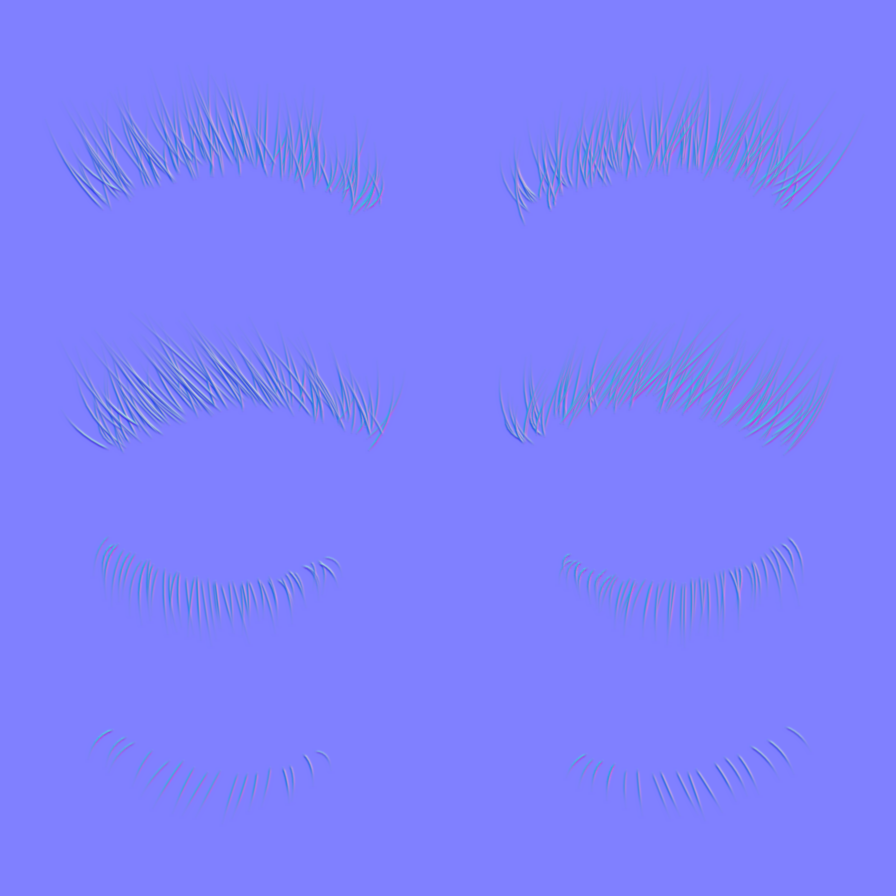
This texture map is drawn by a Shadertoy shader. Its source:

```glsl
#define FLAT_NORMAL vec3(0.5, 0.5, 1.0)
#define HAIR_WIDTH 0.00105
#define RELIEF 0.27
#define BLUE_DROP 0.17
#define SEGMENTS 7
#define UPPER_COUNT 112
#define LOWER_COUNT 44
#define SPARSE_COUNT 17

// Root and tip arcs are given by their start, middle and end points
struct LashRow {
    vec2 rootA, rootB, rootC;
    vec2 tipA, tipB, tipC;
    vec2 bulge;
    float scatter, minLength;
    int count;
};

vec4 hash4(vec2 seed) {
    vec4 q = fract(seed.xyxy * vec4(0.1031, 0.1030, 0.0973, 0.1099));
    q += dot(q, q.wzxy + 33.33);
    return fract((q.xxyz + q.yzzw) * q.zywx);
}

// Parabola through a, b and c at u = 0, 0.5 and 1
vec2 arcPoint(vec2 a, vec2 b, vec2 c, float u) {
    return a * (1.0 - u) * (1.0 - 2.0 * u) + b * 4.0 * u * (1.0 - u) + c * u * (2.0 * u - 1.0);
}

vec2 bezier(vec2 a, vec2 b, vec2 c, float t) {
    return mix(mix(a, b, t), mix(b, c, t), t);
}

LashRow pickRow(float y) {
    if (y > 0.69) return LashRow(
        vec2(0.117, 0.770), vec2(0.263, 0.814), vec2(0.419, 0.759),
        vec2(0.056, 0.870), vec2(0.241, 0.926), vec2(0.436, 0.841),
        vec2(0.014, -0.007), 1.0, 0.42, UPPER_COUNT);
    if (y > 0.445) return LashRow(
        vec2(0.120, 0.495), vec2(0.276, 0.551), vec2(0.423, 0.505),
        vec2(0.068, 0.599), vec2(0.208, 0.652), vec2(0.438, 0.583),
        vec2(0.014, -0.007), 1.0, 0.42, UPPER_COUNT);
    if (y > 0.24) return LashRow(
        vec2(0.120, 0.400), vec2(0.245, 0.350), vec2(0.367, 0.380),
        vec2(0.097, 0.339), vec2(0.254, 0.280), vec2(0.380, 0.354),
        vec2(0.010, 0.012), 0.32, 0.65, LOWER_COUNT);
    return LashRow(
        vec2(0.115, 0.193), vec2(0.247, 0.138), vec2(0.354, 0.165),
        vec2(0.086, 0.167), vec2(0.224, 0.082), vec2(0.380, 0.141),
        vec2(0.006, 0.008), 0.22, 0.80, SPARSE_COUNT);
}

// Offset from the nearest point of the curved hair, and its place along it
vec3 nearestOnHair(vec2 p, vec2 root, vec2 bend, vec2 tip) {
    vec3 best = vec3(1.0, 1.0, 0.0);
    vec2 a = root;
    for (int i = 1; i <= SEGMENTS; i++) {
        vec2 b = bezier(root, bend, tip, float(i) / float(SEGMENTS));
        vec2 ab = b - a;
        float h = clamp(dot(p - a, ab) / dot(ab, ab), 0.0, 1.0);
        vec2 away = p - a - ab * h;
        if (dot(away, away) < dot(best.xy, best.xy))
            best = vec3(away, (float(i - 1) + h) / float(SEGMENTS));
        a = b;
    }
    return best;
}

void mainImage(out vec4 fragColor, in vec2 fragCoord) {
    vec2 p = fragCoord / iResolution.xy;
    LashRow row = pickRow(p.y);

    // The right half mirrors the arcs but grows its own hairs
    float side = step(0.5, p.x);
    float flip = 1.0 - 2.0 * side;
    p.x = mix(p.x, 1.0 - p.x, side);

    float width = max(HAIR_WIDTH, 0.58 / iResolution.y);
    vec2 slope = vec2(0.0);
    float relief = 0.0;

    for (int i = 0; i < row.count; i++) {
        vec2 seed = vec2(float(i) + 3.0, row.rootA.y * 91.0 + side * 37.0);
        vec4 rnd = hash4(seed);
        vec4 rnd2 = hash4(seed + 157.0);
        float u = clamp((float(i) + 0.2 + 0.6 * rnd.x) / float(row.count), 0.0, 1.0);
        float outward = 2.0 * u - 1.0;

        // Grow one hair from the root arc toward the tip arc
        vec2 root = arcPoint(row.rootA, row.rootB, row.rootC, u);
        vec2 tip = arcPoint(row.tipA, row.tipB, row.tipC, u);
        root += (rnd.yz - 0.5) * vec2(0.020, 0.022) * row.scatter;
        tip = mix(root, tip, mix(row.minLength, 1.03, rnd.w));
        tip.x += (rnd2.x - 0.5) * 0.060 * row.scatter;
        vec2 bend = mix(root, tip, 0.5);
        bend += row.bulge * vec2(outward, abs(outward)) * (0.6 + 0.8 * rnd2.y);
        bend.x += (rnd2.z - 0.5) * 0.012 * row.scatter;

        // Skip hairs whose bounds are far away
        vec2 low = min(min(root, tip), bend) - 4.0 * width;
        vec2 high = max(max(root, tip), bend) + 4.0 * width;
        if (any(lessThan(p, low)) || any(greaterThan(p, high))) continue;

        // Rounded ridge, fading at both ends
        vec3 near = nearestOnHair(p, root, bend, tip);
        vec2 s = near.xy / width;
        float fade = smoothstep(-0.08, 0.12, near.z) * (1.0 - 0.85 * smoothstep(0.45, 1.0, near.z));
        fade *= 0.7 + 0.3 * rnd2.w;
        float cover = exp(-0.5 * dot(s, s)) * fade;
        slope = mix(slope, s * 1.6 * fade, cover);
        relief = max(relief, cover);
    }

    // Encode the slope; faces turned left and up are the stronger ones
    slope.x *= flip;
    slope = clamp(slope, -1.0, 1.0) + vec2(-0.22, 0.16) * relief;
    vec3 color = FLAT_NORMAL + vec3(slope * RELIEF, -BLUE_DROP * relief);
    fragColor = vec4(clamp(color, 0.0, 1.0), 1.0);
}
```
